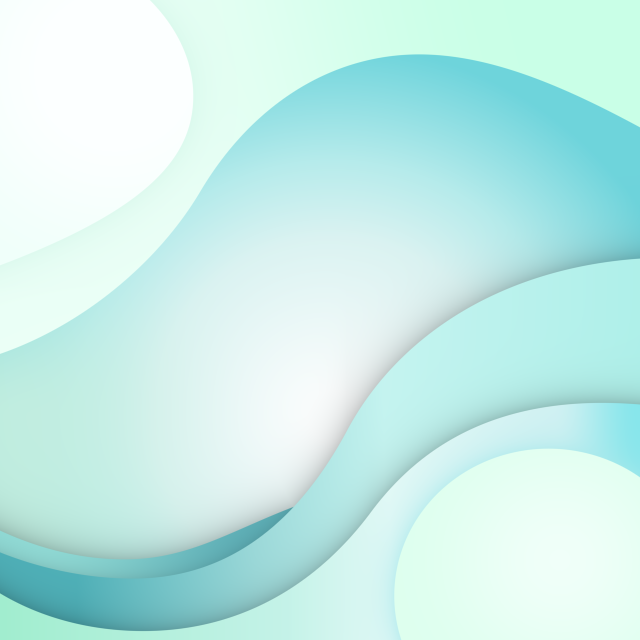
This background is drawn by a Shadertoy shader. Its source:

```glsl
// Layered pastel paper waves: each edge is a chain of three cubic Bezier
// pieces, solved for height, then filled back to front with soft colour
// ramps, contact shadows and two pale rounded shapes in the corners.

#define SHADOW_WIDTH 0.023
#define SHADOW_DEPTH 0.20
#define GLOW_WIDTH 0.022
#define LIGHT_CENTER vec2(0.52, 0.35)
#define DISC_CENTER vec2(0.857, 0.069)
#define DISC_RADII vec2(0.241, 0.230)

// Height (x) and slope (y) of a Bezier piece above position x
vec2 bezierHeight(float x, vec2 a, vec2 b, vec2 c, vec2 d) {
    vec2 k1 = 3.0 * (b - a);
    vec2 k2 = 3.0 * (a - 2.0 * b + c);
    vec2 k3 = d - a + 3.0 * (b - c);
    float t = clamp((x - a.x) / (d.x - a.x), 0.0, 1.0);
    vec2 tangent = k1;
    for (int i = 0; i < 6; i++) {
        tangent = k1 + t * (2.0 * k2 + 3.0 * k3 * t);
        float miss = a.x + t * (k1.x + t * (k2.x + t * k3.x)) - x;
        t = clamp(t - miss / max(tangent.x, 0.001), 0.0, 1.0);
    }
    float height = a.y + t * (k1.y + t * (k2.y + t * k3.y));
    return vec2(height, tangent.y / max(tangent.x, 0.001));
}

// Approximate signed distance to a three-piece wave, positive above it
float wave(vec2 p, vec2 a, vec2 b, vec2 c, vec2 d, vec2 e,
           vec2 f, vec2 g, vec2 h, vec2 i, vec2 j) {
    vec2 edge;
    if (p.x < d.x) edge = bezierHeight(p.x, a, b, c, d);
    else if (p.x < g.x) edge = bezierHeight(p.x, d, e, f, g);
    else edge = bezierHeight(p.x, g, h, i, j);
    return (p.y - edge.x) / sqrt(1.0 + edge.y * edge.y);
}

// Antialiased coverage of the negative side of a distance
float cover(float dist) {
    float pixel = 1.0 / min(iResolution.x, iResolution.y);
    return 1.0 - smoothstep(-0.7 * pixel, 0.7 * pixel, dist);
}

float falloff(float dist, float width) {
    float r = max(dist, 0.0) / width;
    return exp(-r);
}

// Piecewise linear colour ramp: stops holds the four inner and end positions
vec3 ramp(float x, vec4 stops, vec3 c0, vec3 c1, vec3 c2, vec3 c3) {
    vec3 s = clamp((vec3(x) - stops.xyz) / (stops.yzw - stops.xyz), 0.0, 1.0);
    return mix(mix(mix(c0, c1, s.x), c2, s.y), c3, s.z);
}

void mainImage(out vec4 fragColor, in vec2 fragCoord) {
    vec2 p = fragCoord / iResolution.xy;

    // Edges
    float crest = wave(p, vec2(0.0, 0.447), vec2(0.13, 0.492), vec2(0.247, 0.59),
        vec2(0.3125, 0.7), vec2(0.391, 0.833), vec2(0.514, 0.915), vec2(0.655, 0.915),
        vec2(0.768, 0.915), vec2(0.885, 0.863), vec2(1.0, 0.801));
    float strip = wave(p, vec2(0.0, 0.171), vec2(0.065, 0.141), vec2(0.13, 0.126),
        vec2(0.195, 0.126), vec2(0.293, 0.126), vec2(0.358, 0.169), vec2(0.456, 0.207),
        vec2(0.6, 0.25), vec2(0.8, 0.25), vec2(1.0, 0.25));
    float ribbon = wave(p, vec2(0.0, 0.137), vec2(0.065, 0.111), vec2(0.137, 0.096),
        vec2(0.208, 0.096), vec2(0.365, 0.096), vec2(0.469, 0.193), vec2(0.54, 0.323),
        vec2(0.618, 0.473), vec2(0.781, 0.581), vec2(1.0, 0.596));
    float base = wave(p, vec2(0.0, 0.073), vec2(0.065, 0.034), vec2(0.143, 0.014),
        vec2(0.224, 0.014), vec2(0.378, 0.014), vec2(0.497, 0.089), vec2(0.579, 0.199),
        vec2(0.664, 0.314), vec2(0.794, 0.385), vec2(1.0, 0.368));
    // The corner blob is the same kind of edge, turned on its side
    float blob = wave(vec2(1.0 - p.y, p.x), vec2(0.0, 0.234), vec2(0.039, 0.273),
        vec2(0.091, 0.302), vec2(0.15, 0.302), vec2(0.26, 0.302), vec2(0.349, 0.208),
        vec2(0.449, -0.098), vec2(0.5, -0.25), vec2(0.7, -0.5), vec2(1.0, -0.6));
    float disc = (length((p - DISC_CENTER) / DISC_RADII) - 1.0) * DISC_RADII.y;

    // Mint backdrop and white blob
    vec3 color = mix(vec3(0.92, 1.0, 0.965), vec3(0.79, 1.0, 0.905),
        smoothstep(0.2, 0.85, p.x + 0.25 * (p.y - 0.8)));
    color *= 1.0 - vec3(0.055, 0.02, 0.03) * falloff(blob, 0.03);
    vec3 blobColor = mix(vec3(0.99, 1.0, 1.0), vec3(0.94, 1.0, 0.98),
        smoothstep(0.08, 0.36, length(p - vec2(0.18, 0.89))));
    color = mix(color, blobColor, cover(blob));

    // Broad wave, lit from its middle and greener at the lower left
    float reach = length(p - LIGHT_CENTER);
    vec3 broad = ramp(reach, vec4(0.04, 0.28, 0.40, 0.58), vec3(0.98, 0.99, 0.99),
        vec3(0.855, 0.95, 0.945), vec3(0.71, 0.92, 0.92), vec3(0.43, 0.83, 0.86));
    float greenery = smoothstep(0.42, 0.0, p.x) * smoothstep(0.65, 0.35, p.y);
    broad = mix(broad, vec3(0.79, 0.94, 0.875), 0.85 * greenery);
    float contact = max(falloff(ribbon, SHADOW_WIDTH), falloff(strip, SHADOW_WIDTH));
    broad *= 1.0 - SHADOW_DEPTH * contact;
    color = mix(color, broad, cover(crest));

    // Thin teal strip behind the ribbon
    vec3 stripColor = mix(vec3(0.57, 0.86, 0.84), vec3(0.37, 0.69, 0.72),
        smoothstep(0.05, 0.42, p.x));
    stripColor *= 1.0 - 0.5 * SHADOW_DEPTH * falloff(ribbon, 0.015);
    color = mix(color, stripColor, cover(strip));

    // Ribbon, deep teal to pale aqua
    vec3 ribbonColor = ramp(p.x, vec4(0.12, 0.40, 0.60, 1.0), vec3(0.31, 0.69, 0.72),
        vec3(0.61, 0.85, 0.85), vec3(0.77, 0.955, 0.94), vec3(0.685, 0.94, 0.915));
    ribbonColor *= 1.0 - SHADOW_DEPTH * falloff(base, 0.02);
    color = mix(color, ribbonColor, cover(ribbon));

    // Lower layer with a cyan far corner, and a halo around the disc
    vec3 lower = ramp(p.x, vec4(0.0, 0.45, 0.61, 0.86), vec3(0.63, 0.93, 0.81),
        vec3(0.77, 0.95, 0.91), vec3(0.89, 0.975, 0.965), vec3(0.82, 0.945, 0.95));
    lower = mix(lower, vec3(0.53, 0.90, 0.92), smoothstep(0.86, 1.0, p.x));
    lower = mix(lower, vec3(0.66, 0.91, 0.92), 0.6 * falloff(disc, GLOW_WIDTH));
    color = mix(color, lower, cover(base));

    // Pale disc
    vec3 discColor = mix(vec3(0.94, 1.0, 0.975), vec3(0.87, 1.0, 0.935),
        smoothstep(0.0, 0.26, length(p - vec2(0.875, 0.125))));
    color = mix(color, discColor, cover(disc));

    fragColor = vec4(color, 1.0);
}
```
